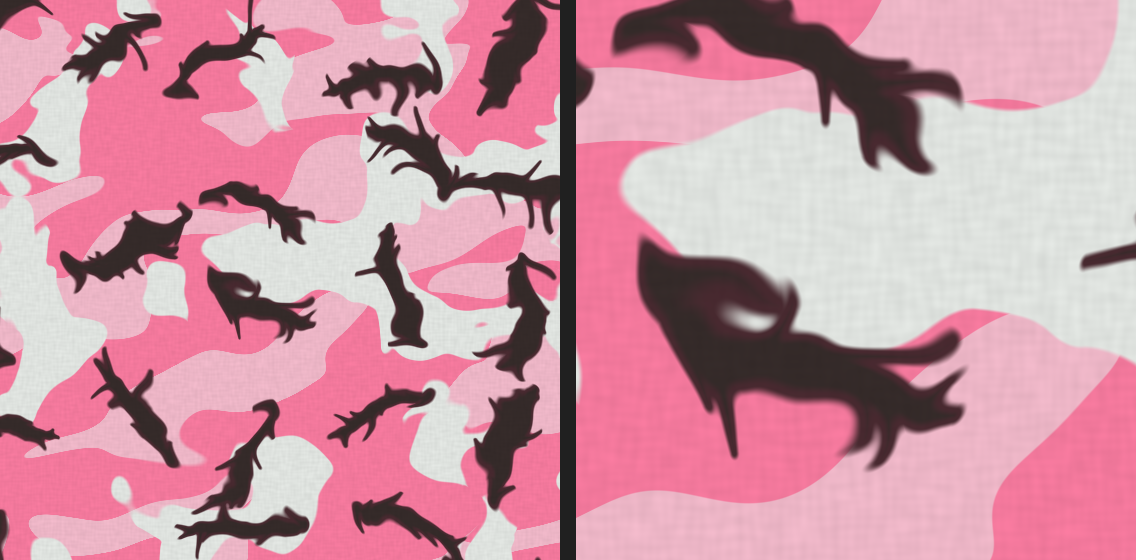
Left, the full canvas; right, a detail of the centre.
Reproduce this pattern procedurally as a WebGL 1 fragment shader.

```glsl
precision highp float;

uniform vec2 u_resolution;

#define PINK vec3(0.95, 0.47, 0.61)
#define PALE vec3(0.925, 0.71, 0.775)
#define CHALK vec3(0.87, 0.885, 0.87)
#define DARK vec3(0.205, 0.165, 0.16)
#define DARK_RIM vec3(0.28, 0.16, 0.185)
#define PALE_LEVEL 0.05     // higher leaves less pale pink
#define CHALK_CELL 0.36     // spacing of the chalk shapes
#define CHALK_SWELL 0.03    // extra thickness, in cells
#define DARK_CELL 0.235     // spacing of the dark twigs
#define DARK_SWELL 0.004
#define EDGE 0.0026         // half width of the soft edges
#define WEAVE 0.035         // strength of the cloth grain

vec2 hash2(vec2 p) {
  vec3 q = fract(p.xyx * vec3(0.1031, 0.1030, 0.0973));
  q += dot(q, q.yzx + 33.33);
  return fract((q.xx + q.yz) * q.zy);
}

vec2 heading(float angle) {
  return vec2(cos(angle), sin(angle));
}

float corner(vec2 cell, vec2 offset) {
  return dot(heading(6.2832 * hash2(cell).x), offset);
}

// Gradient noise, centred on zero
float noise(vec2 p) {
  vec2 i = floor(p), f = fract(p), e = vec2(1.0, 0.0);
  vec2 s = f * f * f * (f * (f * 6.0 - 15.0) + 10.0);
  return mix(mix(corner(i, f), corner(i + e, f - e), s.x),
             mix(corner(i + e.yx, f - e.yx), corner(i + 1.0, f - 1.0), s.x), s.y);
}

vec2 noise2(vec2 p) {
  return vec2(noise(p), noise(p + vec2(37.3, 81.7)));
}

float softMin(float a, float b, float k) {
  float h = max(k - abs(a - b), 0.0) / k;
  return min(a, b) - 0.25 * h * h * k;
}

// Distance to a rod whose radius runs from ra to rb
float taperedRod(vec2 p, vec2 a, vec2 b, float ra, float rb) {
  vec2 pa = p - a, ba = b - a;
  float h = clamp(dot(pa, ba) / dot(ba, ba), 0.0, 1.0);
  return length(pa - ba * h) - mix(ra, rb, h);
}

float stemRadius(float t) {
  return 0.025 + 0.24 * t * (1.0 - t);
}

// One bent stem with tines on alternating sides
float twig(vec2 p, vec2 id) {
  vec2 h = hash2(id + 17.0), shape = hash2(id + 59.0);
  float angle = 0.5 + 2.3 * (h.x - 0.5) + 3.1416 * step(0.5, h.y);
  float girth = mix(0.75, 1.25, shape.x);
  float side = shape.y < 0.5 ? -1.0 : 1.0;
  vec2 a = 0.5 + 0.4 * (hash2(id) - 0.5) - 0.42 * heading(angle);
  float d = 10.0;
  for (int i = 0; i < 4; i++) {
    float t = float(i) * 0.25;
    vec2 r = hash2(id + 7.3 * float(i) + 101.0);
    angle += 1.3 * (r.x - 0.5);
    vec2 b = a + 0.22 * heading(angle);
    float stem = taperedRod(p, a, b, girth * stemRadius(t), girth * stemRadius(t + 0.25));
    float reach = 0.11 + 0.2 * r.y;
    float spread = side * mix(0.6, 1.3, r.x);
    vec2 mid = mix(a, b, 0.5);
    float tine = taperedRod(p, a, a + reach * heading(angle + spread), 0.045, 0.014);
    float spur = taperedRod(p, mid, mid + 0.65 * reach * heading(angle - spread), 0.045, 0.016);
    d = softMin(d, softMin(stem, min(tine, spur), 0.04), 0.03);
    side = -side;
    a = b;
  }
  return d;
}

// Nearest twig in a jittered grid with unit cells
float twigField(vec2 p, float seed) {
  vec2 cell = floor(p);
  float d = 10.0;
  for (int y = -1; y <= 1; y++) {
    for (int x = -1; x <= 1; x++) {
      vec2 c = cell + vec2(float(x), float(y));
      d = softMin(d, twig(p - c, c + seed), 0.03);
    }
  }
  return d;
}

// Long sloping streaks, positive inside
float paleField(vec2 p) {
  vec2 q = vec2(p.x, p.y - 0.18 * p.x) * vec2(2.7, 6.5) + 13.7;
  q += 0.6 * noise2(p * 5.0);
  return noise(q) + 0.4 * noise(q * 2.1 + 5.2) - PALE_LEVEL;
}

void main() {
  vec2 p = gl_FragCoord.xy / min(u_resolution.x, u_resolution.y);
  vec2 bend = 0.05 * noise2(p * 6.0 + 3.1);
  vec2 ripple = 0.028 * noise2(p * 16.0 + 9.4);

  // Pale streaks over the pink ground
  vec3 color = mix(PINK, PALE, smoothstep(-2.0 * EDGE, 2.0 * EDGE, paleField(p)));

  // Chalk shapes, swollen and thinned by noise
  float chalk = twigField((p + 1.4 * bend + 0.6 * ripple) / CHALK_CELL + 4.35, 211.0);
  chalk += 0.26 * noise(p * 6.5 + 21.0) - CHALK_SWELL;
  color = mix(CHALK, color, smoothstep(-EDGE, EDGE, chalk * CHALK_CELL));

  // Dark twigs with a warmer rim
  float dark = twigField((p + bend + ripple) / DARK_CELL + 2.6, 433.0) - DARK_SWELL;
  dark *= DARK_CELL;
  vec3 ink = mix(DARK, DARK_RIM, smoothstep(-0.009, -0.003, dark));
  color = mix(ink, color, smoothstep(-EDGE, EDGE, dark));

  // Crossed threads of the cloth
  float grain = noise(p * vec2(210.0, 50.0)) + noise(p * vec2(50.0, 210.0) + 71.0);
  color *= 1.0 + WEAVE * grain;

  gl_FragColor = vec4(color, 1.0);
}
```
